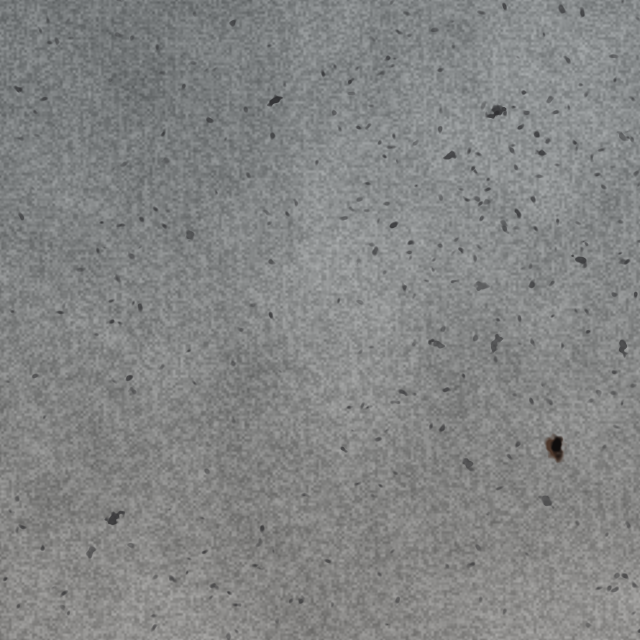
This texture is drawn by a Shadertoy shader. Its source:

```glsl
// Weathered grey concrete: soft cloudy stains under a fine sandy grain,
// with clustered pinholes, a few larger ragged pits and one rusty chip.
// Value noise makes the stains and grain; jittered cells scatter the pits.

const vec3 COOL_GREY = vec3(0.535, 0.550, 0.555);
const vec3 WARM_GREY = vec3(0.555, 0.552, 0.545);
const vec3 PIT_COLOR = vec3(0.15, 0.15, 0.16);
const vec3 RUST_COLOR = vec3(0.27, 0.18, 0.13);
const vec3 CHIP_COLOR = vec3(0.06, 0.05, 0.05);

float hash(vec2 p) {
    return fract(sin(dot(p, vec2(127.1, 311.7))) * 43758.5453);
}

vec2 hash2(vec2 p) {
    return vec2(hash(p), hash(p + 37.3));
}

float noise(vec2 p) {
    vec2 i = floor(p);
    vec2 f = fract(p);
    f = f * f * (3.0 - 2.0 * f);
    float low = mix(hash(i), hash(i + vec2(1, 0)), f.x);
    float high = mix(hash(i + vec2(0, 1)), hash(i + vec2(1, 1)), f.x);
    return mix(low, high, f.y);
}

float fbm(vec2 p) {
    float sum = 0.0;
    float weight = 0.5;
    for (int i = 0; i < 5; i++) {
        sum += weight * noise(p);
        p = mat2(1.6, 1.2, -1.2, 1.6) * p + 7.1;
        weight *= 0.5;
    }
    return sum / 0.96875;
}

// Soft ragged ellipse, 1 at its core; size and blur in canvas units.
float blob(vec2 d, float angle, vec2 size, float blur, float ragged) {
    float c = cos(angle);
    float s = sin(angle);
    vec2 q = mat2(c, -s, s, c) * d / size;
    float dist = (length(q) - 1.0 + ragged) * min(size.x, size.y);
    return 1.0 - smoothstep(-blur, blur, dist);
}

// Where pinholes gather: patches, mostly towards the upper right.
float clusterMask(vec2 p) {
    float patches = smoothstep(0.38, 0.65, fbm(p * 4.0 + 21.0));
    float corner = 1.0 - smoothstep(0.1, 0.5, length(p - vec2(0.77, 0.68)));
    return 0.15 + 0.45 * patches + 0.65 * corner;
}

// Darkness of pits scattered over a jittered grid.
float pits(vec2 p, float cells, float chance, float radius, float seed) {
    vec2 home = floor(p * cells);
    float ragged = 1.3 * (noise(p * 170.0 + seed) - 0.5);
    float dark = 0.0;
    for (int y = -1; y <= 1; y++) {
        for (int x = -1; x <= 1; x++) {
            vec2 id = home + vec2(x, y);
            vec2 center = (id + hash2(id + seed)) / cells;
            vec2 shape = hash2(id + seed + 11.7);
            float present = step(hash(id + seed + 5.9), chance * clusterMask(center));
            vec2 size = radius * mix(0.55, 1.15, shape.x) * vec2(1.3, 0.75);
            float pit = blob(p - center, shape.y * 3.14159, size, 0.0018, ragged);
            dark = max(dark, present * pit * mix(0.45, 0.95, hash(id + seed + 3.3)));
        }
    }
    return dark;
}

// Fine sand: two sizes of grain, centred on zero.
float grain(vec2 p) {
    float fine = noise(p * 250.0) - 0.5;
    float coarse = noise(mat2(0.8, 0.6, -0.6, 0.8) * p * 150.0 + 50.0) - 0.5;
    return 0.14 * fine + 0.075 * coarse;
}

void mainImage(out vec4 fragColor, in vec2 fragCoord) {
    vec2 p = fragCoord / min(iResolution.x, iResolution.y);

    // Base tone, darker and cooler towards the upper left
    float shade = smoothstep(0.55, 1.35, length(p - vec2(0.75, 0.1)));
    vec3 color = mix(WARM_GREY, COOL_GREY, smoothstep(0.0, 0.9, p.y));
    color -= 0.085 * shade;

    // Cloudy stains and sandy grain
    color += 0.15 * (fbm(p * 3.5 + 3.0) - 0.5);
    color += 0.07 * (fbm(p * 14.0 + 40.0) - 0.5);
    color += grain(p);

    // Smudges, pinholes and larger pits
    float smudge = smoothstep(0.62, 0.82, noise(p * 22.0 + 9.0)) * clusterMask(p);
    color -= 0.05 * smudge * noise(p * 120.0);
    color = mix(color, PIT_COLOR, 0.75 * pits(p, 70.0, 0.12, 0.0038, 2.0));
    color = mix(color, PIT_COLOR, 0.9 * pits(p, 16.0, 0.17, 0.0085, 71.0));

    // Rusty chip
    vec2 chip = p - vec2(0.868, 0.300);
    float ragged = 0.9 * (noise(p * 140.0) - 0.5);
    color = mix(color, RUST_COLOR, 0.9 * blob(chip, 0.2, vec2(0.012, 0.018), 0.004, ragged));
    color = mix(color, CHIP_COLOR, blob(chip - vec2(0.003, 0.002), 0.1, vec2(0.007, 0.015), 0.003, ragged));

    fragColor = vec4(clamp(color, 0.0, 1.0), 1.0);
}
```
